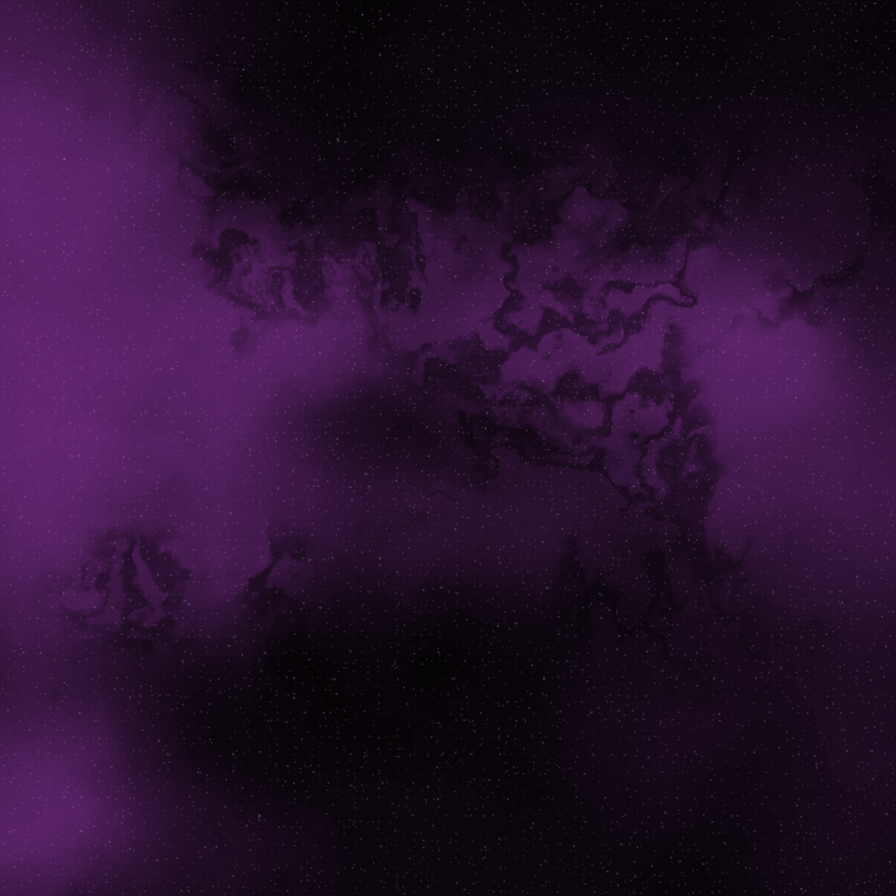
Reproduce this texture procedurally as a three.js fragment shader.

```glsl
// Purple nebula: soft glowing clouds with curled dark wisps and faint star dust.
varying vec2 vUv;

const vec3 SPACE_BLACK = vec3(0.020, 0.010, 0.021);
const vec3 CLOUD_PURPLE = vec3(0.385, 0.145, 0.445);
const vec3 STAR_TINT = vec3(0.85, 0.78, 0.90);

float hash(vec2 p) {
  vec3 q = fract(vec3(p.xyx) * 0.1031);
  q += dot(q, q.yzx + 33.33);
  return fract((q.x + q.y) * q.z);
}

float noise(vec2 p) {
  vec2 cell = floor(p);
  vec2 f = fract(p);
  f = f * f * f * (f * (f * 6.0 - 15.0) + 10.0);
  float low = mix(hash(cell), hash(cell + vec2(1.0, 0.0)), f.x);
  float high = mix(hash(cell + vec2(0.0, 1.0)), hash(cell + vec2(1.0)), f.x);
  return mix(low, high, f.y);
}

// Fractal noise around 0.5; each octave is turned to hide the lattice.
float fbm(vec2 p) {
  const mat2 turn = mat2(0.8, 0.6, -0.6, 0.8);
  float sum = 0.0;
  float weight = 0.5;
  for (int i = 0; i < 6; i++) {
    sum += weight * noise(p);
    p = turn * p * 2.03 + 17.3;
    weight *= 0.5;
  }
  return sum;
}

vec2 warp(vec2 p, float scale) {
  return vec2(fbm(p * scale + 3.7), fbm(p * scale + 41.2)) - 0.5;
}

// Soft elliptical glow with a slightly flat core.
float glow(vec2 p, vec2 center, vec2 radius) {
  vec2 q = (p - center) / radius;
  return exp(-pow(dot(q, q), 1.3));
}

// Broad arrangement of the gas.
float cloudMass(vec2 p) {
  float left = 0.90 * glow(p, vec2(0.05, 0.59), vec2(0.27, 0.28))
             + 0.28 * glow(p, vec2(0.05, 0.93), vec2(0.20, 0.20))
             + 0.28 * glow(p, vec2(0.27, 0.46), vec2(0.13, 0.13))
             + 0.72 * glow(p, vec2(0.02, 0.09), vec2(0.13, 0.15))
             + 0.20 * glow(p, vec2(0.20, 0.04), vec2(0.18, 0.12));
  float middle = 0.50 * glow(p, vec2(0.36, 0.63), vec2(0.11, 0.08))
               + 0.38 * glow(p, vec2(0.52, 0.69), vec2(0.14, 0.11))
               + 0.32 * glow(p, vec2(0.52, 0.42), vec2(0.16, 0.09));
  float right = 0.54 * glow(p, vec2(0.72, 0.63), vec2(0.17, 0.13))
              + 0.50 * glow(p, vec2(0.95, 0.48), vec2(0.23, 0.15))
              + 0.20 * glow(p, vec2(0.82, 0.74), vec2(0.32, 0.17))
              + 0.17 * glow(p, vec2(0.95, 0.14), vec2(0.16, 0.20))
              + 0.13 * glow(p, vec2(0.70, 0.21), vec2(0.11, 0.13));
  return left + middle + right;
}

float nebula(vec2 p) {
  // Curls appear only in scattered patches; the rest stays smooth.
  float patches = smoothstep(0.47, 0.68, fbm(p * 5.0 + 8.4));
  vec2 bent = p + 0.16 * warp(p, 3.0);
  vec2 curled = bent + 0.15 * patches * warp(p, 15.0);
  float mass = cloudMass(curled);

  // Dark folds eat into gas of middling density.
  float ridge = 1.0 - abs(2.0 * fbm(curled * 13.0 + 5.1) - 1.0);
  float fold = smoothstep(0.72, 0.98, ridge) * patches;
  mass *= 1.0 - 0.55 * fold * (1.0 - smoothstep(0.75, 1.05, mass));

  // Gentle mottling and a thin overall haze.
  mass *= 0.72 + 0.56 * fbm(bent * 6.0 + 23.0);
  mass += 0.07 * smoothstep(0.3, 0.7, fbm(p * 3.5 + 61.0));
  return mass / pow(1.0 + pow(mass, 4.0), 0.25) * 1.12;
}

// One jittered star per cell, most of them barely visible.
float starLayer(vec2 p, float cells, float radius, float seed) {
  vec2 cell = floor(p * cells);
  vec2 key = cell + seed;
  vec2 jitter = 0.25 + 0.5 * vec2(hash(key + 11.0), hash(key + 57.0));
  float away = length(p * cells - cell - jitter) / cells;
  float strength = pow(hash(key + 91.0), 5.0);
  return strength * (1.0 - smoothstep(0.0, radius, away));
}

void main() {
  float gas = nebula(vUv);
  vec3 color = SPACE_BLACK + CLOUD_PURPLE * gas;

  // Star dust, from fine and dense to larger and sparse.
  float stars = 0.0;
  for (int i = 0; i < 3; i++) {
    float layer = float(i);
    stars += (0.20 + 0.04 * layer)
           * starLayer(vUv, 150.0 - 45.0 * layer, 0.0018 + 0.0002 * layer, 130.0 * layer);
  }
  color += STAR_TINT * stars * (1.0 - 0.5 * clamp(gas, 0.0, 1.0));

  gl_FragColor = vec4(color, 1.0);
}
```
